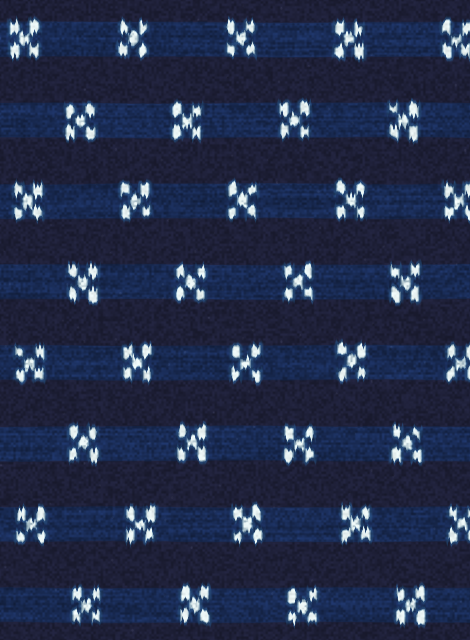
Write a WebGL 2 fragment shader that draws this pattern.

```glsl
#version 300 es
precision highp float;

uniform vec2 u_resolution;
out vec4 fragColor;

// Lengths are in row pitches
const float ROWS = 7.918;
const float COLUMN_PITCH = 1.333;
const float ROW_CENTRE = 0.488;
const float FIRST_COLUMN = 0.309;
const float ROW_DRIFT = 0.0137;
const float BAND_HALF = 0.214;
const float THREAD = 0.03;

const vec3 NIGHT = vec3(0.115, 0.122, 0.215);
const vec3 INDIGO = vec3(0.095, 0.165, 0.325);
const vec3 BLUE = vec3(0.14, 0.27, 0.44);
const vec3 STEEL = vec3(0.41, 0.53, 0.64);
const vec3 MIST = vec3(0.65, 0.75, 0.80);
const vec3 CHALK = vec3(0.91, 0.95, 0.95);

float hash(vec2 p) {
    vec3 h = fract(p.xyx * vec3(0.1031, 0.1030, 0.0973));
    h += dot(h, h.yzx + 33.33);
    return fract((h.x + h.y) * h.z);
}

// Blended random value per thread crossing
float threadNoise(vec2 p) {
    vec2 cell = floor(p);
    vec2 t = smoothstep(0.0, 1.0, fract(p));
    float low = mix(hash(cell), hash(cell + vec2(1, 0)), t.x);
    float high = mix(hash(cell + vec2(0, 1)), hash(cell + vec2(1, 1)), t.x);
    return mix(low, high, t.y);
}

// Cellular noise: distance to the nearest scattered point
float cellular(vec2 p) {
    vec2 cell = floor(p);
    float nearest = 2.0;
    for (int j = -1; j <= 1; j++) {
        for (int i = -1; i <= 1; i++) {
            vec2 c = cell + vec2(i, j);
            vec2 point = c + vec2(hash(c), hash(c + 71.7));
            nearest = min(nearest, distance(p, point));
        }
    }
    return nearest;
}

float waver(float x, float seed) {
    return sin(x * 1.3 + seed * 2.1) + 0.5 * sin(x * 3.1 + seed * 4.7);
}

float roundedBox(vec2 p, vec2 halfSize, float radius) {
    vec2 d = abs(p) - halfSize + radius;
    return length(max(d, 0.0)) + min(max(d.x, d.y), 0.0) - radius;
}

// Undyed block whose upper and lower ends fray along the warp
float frayedBlock(vec2 p, vec2 halfSize, vec2 seed) {
    float side = step(0.0, p.y);
    float fray = threadNoise(vec2(p.x / 0.024, side * 9.0) + floor(seed * 97.0));
    vec2 size = halfSize + vec2(0.0, (fray - 0.45) * 0.085);
    return roundedBox(p, size, 0.035);
}

// Four corner blocks around a centre block
vec2 crossMotif(vec2 p, vec2 id) {
    float corners = 1.0;
    for (int k = 0; k < 4; k++) {
        vec2 corner = vec2(k % 2, k / 2) * 2.0 - 1.0;
        vec2 seed = id + corner * 3.7 + 40.0;
        vec2 shift = (vec2(hash(seed), hash(seed + 5.3)) - 0.5) * 0.02;
        vec2 size = vec2(0.056, 0.066) + (hash(seed + 8.1) - 0.5) * 0.014;
        corners = min(corners, frayedBlock(p - corner * vec2(0.122, 0.139) - shift, size, seed));
    }
    float centre = frayedBlock(p, vec2(0.066, 0.067), id + 61.0);
    return vec2(corners, centre);
}

vec3 resistDye(vec3 ground, float strength) {
    vec3 c = mix(ground, BLUE, smoothstep(0.0, 0.22, strength));
    c = mix(c, STEEL, smoothstep(0.2, 0.45, strength));
    c = mix(c, MIST, smoothstep(0.45, 0.68, strength));
    return mix(c, CHALK, smoothstep(0.65, 0.95, strength));
}

void main() {
    vec2 q = vec2(gl_FragCoord.x, u_resolution.y - gl_FragCoord.y) / u_resolution.y * ROWS;
    float row = floor(q.y);
    float weave = threadNoise(q / THREAD);

    // Wavering indigo band with uneven weft threads
    float y = q.y - row - ROW_CENTRE;
    float edge = abs(y + 0.006 * waver(q.x, row)) - BAND_HALF;
    float band = 1.0 - smoothstep(-0.012, 0.012, edge + (weave - 0.5) * 0.012);
    float weft = threadNoise(vec2(q.x * 0.8, q.y / 0.028));
    vec3 colour = mix(NIGHT, INDIGO * (0.86 + 0.28 * weft), band);

    // Staggered motifs with a slight slant and jitter
    float x = q.x - FIRST_COLUMN - row * ROW_DRIFT - 0.5 * COLUMN_PITCH * mod(row, 2.0);
    float column = floor(x / COLUMN_PITCH + 0.5);
    vec2 id = vec2(column, row) + 10.0;
    vec2 jitter = (vec2(hash(id), hash(id + 19.0)) - 0.5) * 0.024;
    vec2 blocks = crossMotif(vec2(x - column * COLUMN_PITCH, y) - jitter, id);

    // Soft dye bleed, with more broken threads at the centre
    float corners = 1.0 - smoothstep(-0.032, 0.022, blocks.x);
    float centre = 1.0 - smoothstep(-0.035, 0.025, blocks.y);
    float broken = mix(0.7, 1.1, weave);
    float halo = 0.2 * (1.0 - smoothstep(0.0, 0.06, min(blocks.x, blocks.y)));
    float strength = max(halo, max(corners * mix(0.9, 1.05, weave), centre * broken));
    colour = resistDye(colour, strength);

    // Cloth grain and sparse pale lint
    float cloth = mix(0.79, 1.21, weave);
    colour *= mix(cloth, 1.0, 0.8 * clamp(strength, 0.0, 1.0));
    float lint = 1.0 - smoothstep(0.015, 0.05, cellular(q * vec2(2.3, 1.9)));
    colour += 0.05 * lint * weave;
    fragColor = vec4(colour, 1.0);
}
```
